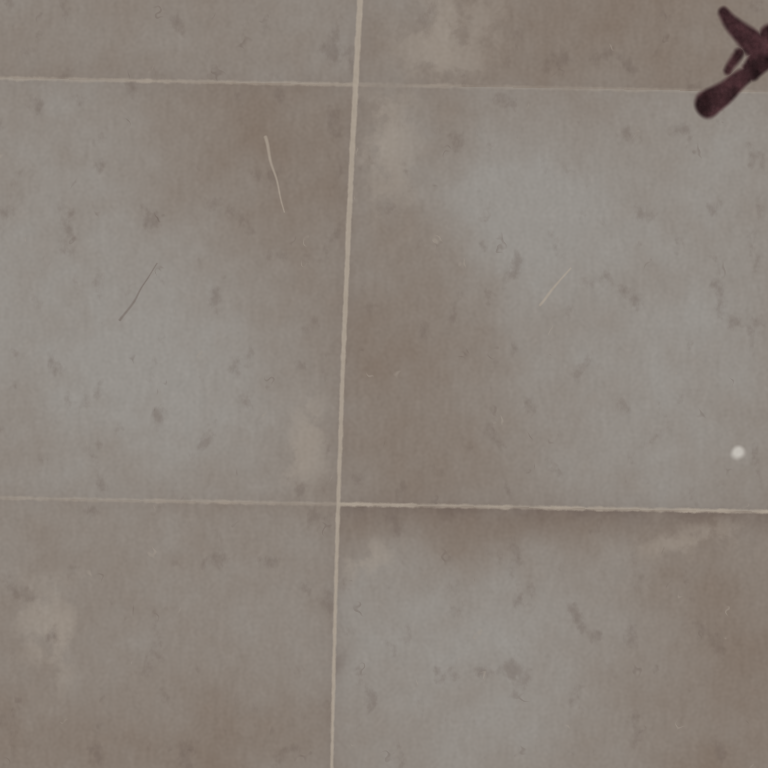
This texture is drawn by a WebGL 2 fragment shader. Its source:

```glsl
#version 300 es
precision highp float;

uniform vec2 u_resolution;
out vec4 outColor;

const vec2 TILE_SIZE = vec2(0.60, 0.5465);
const vec3 WARM_CLAY = vec3(0.500, 0.446, 0.402);
const vec3 COOL_GREY = vec3(0.582, 0.562, 0.538);
const vec3 GROUT = vec3(0.670, 0.625, 0.570);
const vec3 PLASTER = vec3(0.635, 0.595, 0.550);
const vec3 GRIME = vec3(0.400, 0.350, 0.325);
const vec3 CHIP = vec3(0.760, 0.740, 0.710);
const vec3 DARK_TWIG = vec3(0.230, 0.150, 0.160);

// Stain clouds: centre.xy, radius.zw
const vec4 COOL_CLOUDS[5] = vec4[5](
    vec4(0.06, 0.60, 0.22, 0.26), vec4(0.25, 0.49, 0.13, 0.14),
    vec4(0.87, 0.62, 0.22, 0.28), vec4(0.62, 0.13, 0.20, 0.16),
    vec4(0.67, 0.71, 0.10, 0.10));
const vec4 WARM_CLOUDS[6] = vec4[6](
    vec4(0.37, 0.75, 0.12, 0.22), vec4(0.52, 0.47, 0.12, 0.24),
    vec4(0.95, 0.12, 0.13, 0.22), vec4(0.80, 0.96, 0.26, 0.10),
    vec4(0.20, 0.03, 0.35, 0.06), vec4(0.60, 0.32, 0.35, 0.04));
const vec4 PALE_PATCHES[6] = vec4[6](
    vec4(0.06, 0.18, 0.035, 0.085), vec4(0.51, 0.80, 0.050, 0.070),
    vec4(0.58, 0.95, 0.070, 0.070), vec4(0.39, 0.42, 0.045, 0.055),
    vec4(0.90, 0.295, 0.090, 0.025), vec4(0.47, 0.26, 0.045, 0.025));

vec2 hash2(vec2 p) {
    vec3 q = fract(p.xyx * vec3(0.1031, 0.1030, 0.0973));
    q += dot(q, q.yzx + 33.33);
    return fract((q.xx + q.yz) * q.zy);
}

float gradientNoise(vec2 p) {
    vec2 i = floor(p), f = fract(p);
    vec2 w = f * f * f * (f * (f * 6.0 - 15.0) + 10.0);
    vec4 g;
    for (int k = 0; k < 4; k++) {
        vec2 o = vec2(k & 1, k >> 1);
        g[k] = dot(hash2(i + o) * 2.0 - 1.0, f - o);
    }
    return mix(mix(g.x, g.y, w.x), mix(g.z, g.w, w.x), w.y);
}

float fbm(vec2 p) {
    float sum = 0.0, amp = 1.0;
    for (int k = 0; k < 5; k++) {
        sum += amp * gradientNoise(p);
        p = mat2(1.6, 1.2, -1.2, 1.6) * p + 17.3;
        amp *= 0.55;
    }
    return sum;
}

// Slightly skewed floor grid; joints lie on whole numbers
vec2 tileSpace(vec2 p) {
    float jointX = 0.432 + 0.018 * p.y + 0.019 * p.y * p.y;
    float jointY = 0.3516 - 0.018 * p.x;
    return (p - vec2(jointX, jointY)) / TILE_SIZE;
}

// A cloud that stops at the edge of its own tile
float tileCloud(vec2 p, vec2 tile, vec4 c) {
    vec2 d = (p - c.xy) / c.zw;
    return exp(-dot(d, d)) * float(floor(tileSpace(c.xy)) == tile);
}

float capsule(vec2 p, vec2 a, vec2 b, float startRadius, float endRadius) {
    vec2 ab = b - a;
    float h = clamp(dot(p - a, ab) / dot(ab, ab), 0.0, 1.0);
    return length(p - a - ab * h) - mix(startRadius, endRadius, h);
}

float fill(float d, float soft) {
    return 1.0 - smoothstep(-soft, soft, d);
}

// Small ragged marks, one in some cells of a grid
float specks(vec2 p, float count, float density) {
    vec2 q = p * count + 0.5 * gradientNoise(p * 90.0);
    vec2 cell = floor(q), rnd = hash2(cell + 41.0);
    vec2 d = fract(q) - mix(vec2(0.3), vec2(0.7), hash2(cell));
    d.x += (rnd.y - 0.5) * d.y;
    float size = mix(0.03, 0.15, rnd.y * rnd.y);
    return step(rnd.x, density) * fill(length(d * vec2(1.4, 0.8)) - size, 0.09);
}

void main() {
    vec2 uv = gl_FragCoord.xy / u_resolution;
    float soft = max(0.0014, 0.8 / min(u_resolution.x, u_resolution.y));
    vec2 grid = tileSpace(uv), tile = floor(grid);
    vec2 seeded = uv + tile * 7.3 + 20.0;

    // Cloudy glaze
    vec2 warped = uv + 0.05 * vec2(fbm(seeded * 7.0), fbm(seeded * 7.0 + 9.0));
    float tone = 0.56 + 0.26 * fbm(seeded * 4.0) + 0.20 * fbm(seeded * 18.0);
    for (int k = 0; k < 5; k++) tone += 0.38 * tileCloud(warped, tile, COOL_CLOUDS[k]);
    for (int k = 0; k < 6; k++) tone -= 0.38 * tileCloud(warped, tile, WARM_CLOUDS[k]);
    vec3 color = mix(WARM_CLAY, COOL_GREY, clamp(tone, 0.0, 1.06));

    // Worn plaster broken up by noise, with grime and pits
    float pale = 0.0;
    for (int k = 0; k < 6; k++) pale += tileCloud(warped, tile, PALE_PATCHES[k]);
    float flaking = smoothstep(-0.25, 0.25, fbm(seeded * 24.0) + 0.5 * pale - 0.25);
    color = mix(color, PLASTER, 0.55 * min(pale, 1.0) * flaking);
    float grime = smoothstep(0.22, 0.70, fbm(seeded * vec2(26.0, 20.0)));
    grime += tileCloud(warped, tile, vec4(0.452, 0.135, 0.014, 0.022));
    color = mix(color, GRIME, 0.30 * min(grime, 1.0) + 0.25 * specks(uv, 27.0, 0.09));
    color = mix(color, PLASTER, 0.45 * specks(uv + 3.7, 35.0, 0.04));

    // Joints with uneven width, fading and a soiled rim
    vec2 joint = abs(grid - round(grid)) * TILE_SIZE;
    float ragged = 0.0022 * fbm(uv * 70.0);
    float right = step(0.0, grid.x), upper = step(0.5, grid.y);
    float strength = mix(mix(0.45, 0.85, right), mix(0.55, 0.30, right), upper);
    strength *= 0.85 + 0.9 * gradientNoise(uv * 22.0);
    float rim = max(exp(-joint.x * 90.0) * 0.6, exp(-joint.y * 75.0) * strength);
    color = mix(color, GRIME, 0.24 * rim);
    float under = right * (1.0 - upper) * step(grid.y, 0.0);
    color = mix(color, GRIME, 0.45 * under * exp(-joint.y * 60.0) * (0.9 + fbm(uv * 25.0)));
    float width = mix(0.0019, 0.0038, uv.y);
    color = mix(color, GROUT, strength * fill(joint.y - 0.0024 + ragged, soft * 1.4));
    color = mix(color, GROUT, 0.85 * fill(joint.x - width + 0.5 * ragged, soft * 1.2));

    // Scratches and a chip
    vec2 bent = uv + 0.006 * vec2(gradientNoise(uv * 25.0), gradientNoise(uv * 31.0 + 5.0));
    float scratch = min(capsule(bent, vec2(0.345, 0.824), vec2(0.371, 0.724), 0.0018, 0.0008),
                        capsule(bent, vec2(0.703, 0.603), vec2(0.742, 0.651), 0.0016, 0.0010));
    color = mix(color, GROUT, 0.7 * fill(scratch, soft));
    float crack = capsule(bent, vec2(0.156, 0.583), vec2(0.204, 0.655), 0.0014, 0.0006);
    color = mix(color, GRIME, 0.45 * fill(crack, soft));
    color = mix(color, CHIP, fill(length(bent - vec2(0.960, 0.411)) - 0.007, 0.004));

    // Dark forked twig at the corner
    float twig = capsule(bent, vec2(0.922, 0.864), vec2(0.975, 0.905), 0.017, 0.010);
    twig = min(twig, capsule(bent, vec2(0.942, 0.982), vec2(0.980, 0.942), 0.007, 0.016));
    twig = min(twig, capsule(bent, vec2(0.980, 0.910), vec2(1.010, 0.945), 0.014, 0.025));
    twig = min(twig, capsule(bent, vec2(0.948, 0.907), vec2(0.962, 0.932), 0.005, 0.006));
    color = mix(color, DARK_TWIG * (1.0 + 0.8 * fbm(uv * 30.0)), fill(twig, 0.004));

    // Fine grain
    color += 0.020 * gradientNoise(uv * 190.0) + 0.018 * gradientNoise(uv * vec2(130.0, 45.0));
    outColor = vec4(color, 1.0);
}
```
